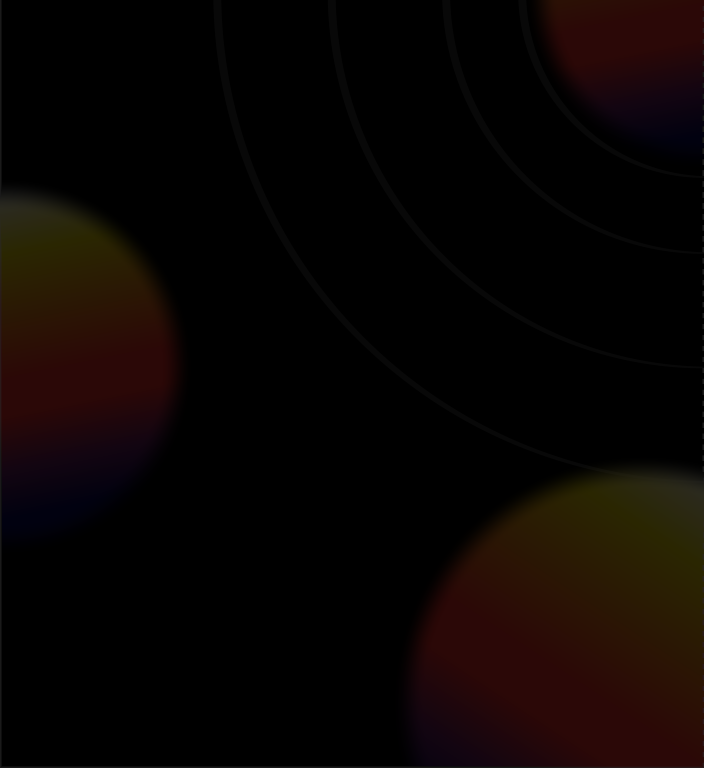
Give the GLSL for this background, as a WebGL 1 fragment shader.

```glsl
precision highp float;
// Dark backdrop: three soft multicolour orbs, faint tapering rings and a hairline frame.

uniform vec2 u_resolution;

#define ORB_BLUR 0.021      // half width of the soft orb edge
#define RING_OUTER 0.639    // radius of the largest ring
#define RING_STEP 0.149     // spacing between rings
#define RING_INNER 0.242    // radius of the smallest ring
#define RING_COLOR vec3(0.030)
#define FRAME_WIDTH 0.002   // hairline along the canvas edges
#define FRAME_COLOR vec3(0.10)
#define ASH vec3(0.170, 0.170, 0.165)
#define OLIVE vec3(0.165, 0.150, 0.005)
#define MAROON vec3(0.168, 0.030, 0.026)
#define PLUM vec3(0.075, 0.020, 0.066)
#define NAVY vec3(0.005, 0.004, 0.062)

// Linear ramp from 0 at a to 1 at b
float ramp(float a, float b, float t) {
  return clamp((t - a) / (b - a), 0.0, 1.0);
}

// Colour along an orb's axis, from -1 (ash end) to 1 (navy end)
vec3 spectrum(float t) {
  vec3 color = mix(ASH, OLIVE, ramp(-1.0, -0.64, t));
  color = mix(color, MAROON, ramp(-0.64, 0.08, t));
  color = mix(color, PLUM, ramp(0.28, 0.58, t));
  return mix(color, NAVY, ramp(0.58, 0.86, t));
}

// Blend a blurred disc with a linear spectrum over the backdrop
vec3 addOrb(vec3 backdrop, vec2 p, vec2 center, float radius, vec2 axis) {
  vec2 offset = p - center;
  float mask = 1.0 - smoothstep(-ORB_BLUR, ORB_BLUR, length(offset) - radius);
  float t = dot(offset, normalize(axis)) / radius;
  return mix(backdrop, spectrum(t), mask);
}

// Coverage of a ring whose stroke thins from the side to the bottom
float taperedRing(vec2 offset, float radius, float pixel) {
  float dist = length(offset);
  float width = 0.0022 + 0.0082 * abs(offset.x) / max(dist, 0.001);
  float edge = abs(dist - radius + 0.5 * width) - 0.5 * width;
  return 1.0 - smoothstep(-0.6 * pixel, 0.6 * pixel, edge);
}

// Coverage of a hairline at a given distance from a canvas edge
float hairline(float dist, float pixel) {
  return clamp((FRAME_WIDTH - dist) / pixel + 0.5, 0.0, 1.0);
}

void main() {
  // Units of canvas height, origin at the lower left
  float pixel = 1.0 / u_resolution.y;
  vec2 p = gl_FragCoord.xy * pixel;
  float right = u_resolution.x * pixel;
  vec2 corner = vec2(right, 1.0104);

  // Concentric rings
  float rings = 0.0;
  for (int i = 0; i < 4; i++) {
    float radius = max(RING_OUTER - RING_STEP * float(i), RING_INNER);
    rings = max(rings, taperedRing(p - corner, radius, pixel));
  }
  vec3 color = RING_COLOR * rings;

  // Orbs: top right, left, bottom right
  vec2 steepAxis = vec2(0.2, -0.98);
  color = addOrb(color, p, corner, 0.211, steepAxis);
  color = addOrb(color, p, vec2(0.005, 0.522), 0.225, steepAxis);
  color = addOrb(color, p, vec2(right - 0.079, 0.080), 0.306, vec2(-0.55, -0.83));

  // Frame: solid on the left and bottom, dashed on the right
  float dash = smoothstep(-0.2, 0.2, sin(p.y * 440.0));
  float frame = max(hairline(p.x, pixel), hairline(p.y, pixel));
  frame = max(frame, hairline(right - p.x, pixel) * dash);
  color = max(color, FRAME_COLOR * frame);

  gl_FragColor = vec4(color, 1.0);
}
```
